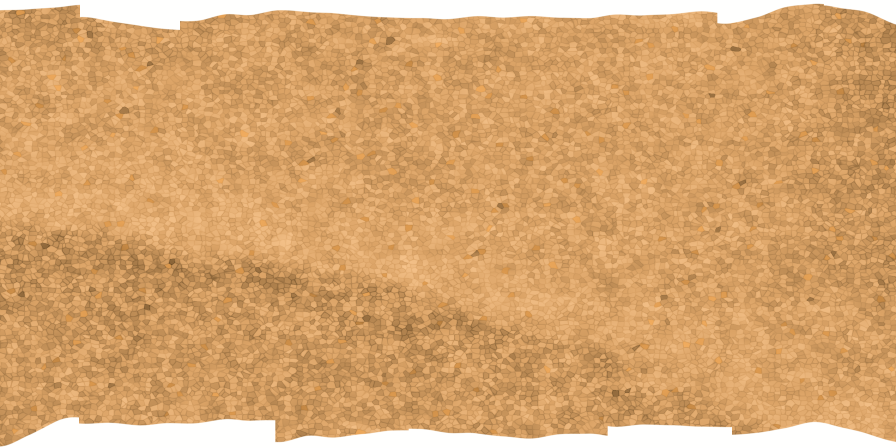
Reproduce this texture procedurally as a Shadertoy shader.

```glsl
// A strip of coarse sand with torn upper and lower rims on white.
// Voronoi grains get random tones over a dune shading with one curved ridge;
// the rims are random smooth arcs broken by sudden steps.

#define GRAIN_SCALE vec2(74.0, 95.0)   // grains per canvas height
#define GRAIN_CONTRAST 0.34
#define GAP_DARKNESS 0.20
#define BASE_TONE 0.72
#define TEAR_FREQ 4.2
#define TEAR_DEPTH 0.068
#define SAMPLES 3
#define DARK_SAND vec3(0.48, 0.345, 0.185)
#define MID_SAND vec3(0.86, 0.64, 0.40)
#define PALE_SAND vec3(0.96, 0.76, 0.54)
#define AMBER vec3(0.88, 0.58, 0.24)
#define PAPER vec3(1.0, 1.0, 0.995)

float hash(vec2 p) {
    return fract(sin(dot(p, vec2(127.1, 311.7))) * 43758.5453);
}

float noise(vec2 p) {
    vec2 i = floor(p), f = fract(p);
    f = f * f * (3.0 - 2.0 * f);
    float low = mix(hash(i), hash(i + vec2(1, 0)), f.x);
    float high = mix(hash(i + vec2(0, 1)), hash(i + vec2(1, 1)), f.x);
    return mix(low, high, f.y);
}

// Depth of the torn rim: arcs that sometimes end in a step
float tornDepth(float x, float seed) {
    float u = x * TEAR_FREQ + 0.6 * noise(vec2(x * 3.0, seed));
    float i = floor(u);
    float start = hash(vec2(i, seed));
    float next = hash(vec2(i + 1.0, seed));
    float broken = step(0.6, hash(vec2(i, seed + 5.0)));
    float end = mix(next, hash(vec2(i, seed + 9.0)), broken);
    float arc = mix(start, end, smoothstep(0.0, 1.0, u - i));
    return TEAR_DEPTH * arc + 0.012 * noise(vec2(x * 16.0, seed));
}

// Nearest grain: xy = its cell, z = distance to the gap around it
vec3 nearestGrain(vec2 p) {
    vec2 cell = floor(p), id = cell;
    float d1 = 9.0, d2 = 9.0;
    for (int y = -1; y <= 1; y++)
    for (int x = -1; x <= 1; x++) {
        vec2 c = cell + vec2(x, y);
        vec2 jitter = vec2(hash(c), hash(c + 37.0));
        float d = length(c + 0.08 + 0.84 * jitter - p);
        if (d < d1) { d2 = d1; d1 = d; id = c; }
        else d2 = min(d2, d);
    }
    return vec3(id, d2 - d1);
}

// Darkness of the hollow below the ridge and of the outer corners
float duneShade(vec2 p, float below) {
    float hollow = smoothstep(-0.01, 0.05, below) * exp(-max(below, 0.0) / 0.20);
    hollow *= 1.0 - 0.35 * smoothstep(0.6, 1.8, p.x);
    float corner = smoothstep(0.8, 1.0, p.y) * smoothstep(1.0, 0.0, p.x);
    float side = smoothstep(1.65, 2.0, p.x) * smoothstep(0.2, 0.45, p.y);
    return hollow + 0.45 * corner + 0.5 * side;
}

vec3 sandColor(vec2 p) {
    // Large forms
    float wobble = 0.05 * (noise(p * 9.0) - 0.5);
    float below = 0.50 - 0.02 * p.x - 0.14 * p.x * p.x - p.y + wobble;
    float shade = duneShade(p, below);
    float crest = exp(-pow((below + 0.06) / 0.10, 2.0));
    float clumps = noise(p * vec2(14.0, 22.0)) + noise(p * vec2(33.0, 45.0)) - 1.0;

    // Grains and the gaps between them
    vec2 bend = vec2(noise(p * 60.0), noise(p * 60.0 + 19.0)) - 0.5;
    vec3 grain = nearestGrain(p * GRAIN_SCALE + 0.5 * bend);
    float shadeOfGrain = hash(grain.xy + 71.0) - 0.5;
    float gap = 1.0 - smoothstep(0.0, 0.28, grain.z);
    gap *= 0.3 + 0.9 * noise(p * GRAIN_SCALE * 0.6 + 7.0);

    float tone = BASE_TONE - 0.19 * shade + 0.08 * crest + 0.11 * clumps;
    tone += GRAIN_CONTRAST * (1.0 + 0.4 * shade - 0.3 * crest) * shadeOfGrain;
    tone -= GAP_DARKNESS * (1.0 + shade) * gap;

    // Rare dark specks, thicker in the shade
    float speck = step(0.988 - 0.025 * shade, hash(grain.xy + 113.0));
    tone -= 0.28 * speck;

    vec3 color = mix(DARK_SAND, MID_SAND, clamp(tone / 0.7, -0.3, 1.0));
    color = mix(color, PALE_SAND, clamp((tone - 0.7) / 0.3, 0.0, 1.0));

    // A few amber grains
    float amber = step(0.975, hash(grain.xy + 157.0));
    return mix(color, AMBER * (0.7 + 0.4 * tone), 0.55 * amber);
}

void mainImage(out vec4 fragColor, in vec2 fragCoord) {
    vec3 sum = vec3(0.0);
    for (int j = 0; j < SAMPLES; j++)
    for (int i = 0; i < SAMPLES; i++) {
        vec2 offset = (vec2(i, j) + 0.5) / float(SAMPLES) - 0.5;
        vec2 p = (fragCoord + offset) / iResolution.y;
        float inside = min(p.y - tornDepth(p.x, 3.0), 1.0 - p.y - tornDepth(p.x, 24.0));
        float soft = 0.5 / iResolution.y;
        sum += mix(PAPER, sandColor(p), smoothstep(-soft, soft, inside));
    }
    fragColor = vec4(sum / float(SAMPLES * SAMPLES), 1.0);
}
```
